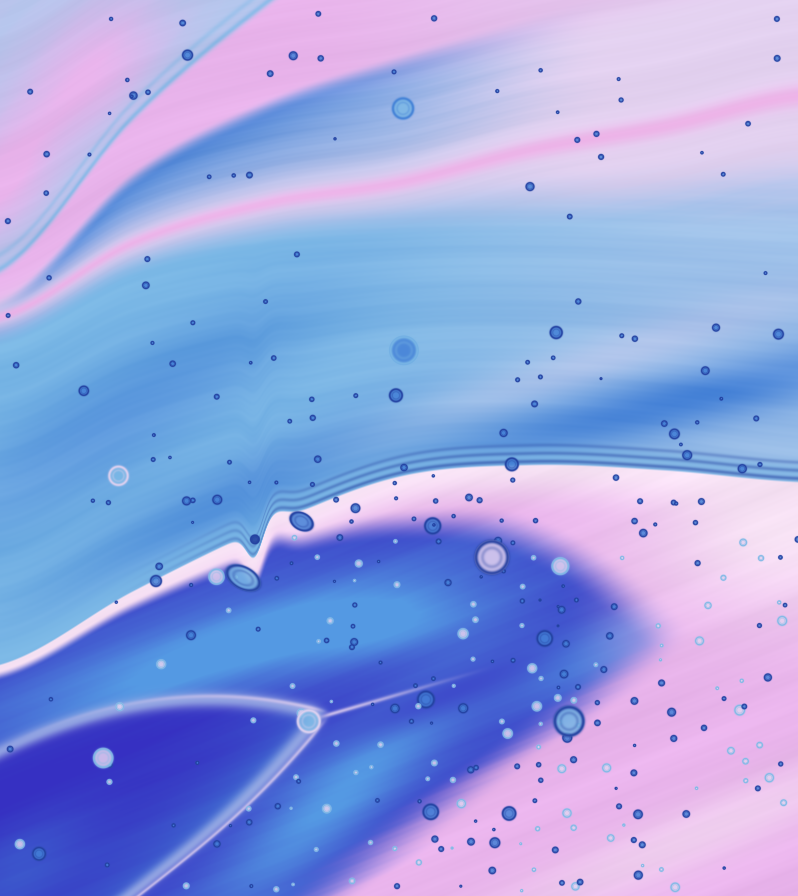
This texture is drawn by a WebGL 2 fragment shader. Its source:

```glsl
#version 300 es
precision highp float;
uniform vec2 u_resolution;
out vec4 fragColor;

const vec3 NAVY = vec3(.13, .24, .62), DEEP = vec3(.23, .25, .78), BLUE = vec3(.26, .5, .84);
const vec3 SKY = vec3(.48, .72, .9), HAZE = vec3(.7, .77, .92), PALE = vec3(.89, .82, .94);
const vec3 PINK = vec3(.91, .7, .92), MILK = vec3(.97, .89, .96);
vec2 p;
vec3 col;

void tint(vec3 c, float k) { col = mix(col, c, clamp(k, 0., 1.)); }
float ridge(float d, float w) { return exp(-d * d / (w * w)); }
vec2 turn(vec2 v, float a) { return vec2(cos(a) * v.x + sin(a) * v.y, cos(a) * v.y - sin(a) * v.x); }
float blob(float x, float y, float angle, float w, float h) {
  vec2 q = turn(p - vec2(x, y), angle) / vec2(w, h);
  return exp(-dot(q, q));
}
float hash(vec2 v) {
  v = fract(v * vec2(.1031, .1137));
  v += dot(v, v.yx + 33.3);
  return fract((v.x + v.y) * v.x * 17.);
}

// Smooth height curve through seven knots
float curve(float k[7]) {
  float s = clamp(p.x / .1482, 0., 5.999), f = fract(s);
  int i = int(s);
  float a = k[max(i - 1, 0)], b = k[i], c = k[i + 1], d = k[min(i + 2, 6)];
  return b + .5 * f * (c - a + f * (2. * a - 5. * b + 4. * c - d + f * (3. * (b - c) + d - a)));
}

// Layered sines, x along the flow
float strands(vec2 q) {
  float sum = 0., amp = .45, freq = 1.;
  for (float n = 0.; n < 6.; n++) {
    sum += amp * sin(freq * q.y + 1.7 * sin(q.x * (.6 + .3 * n) + n * 2.1) + n * 1.3);
    freq *= 1.9;
    amp *= .68;
  }
  return sum;
}

// Rimmed cell: centre, radius, squash
void drop(vec4 c, vec3 rim, vec3 core) {
  float d = length(turn(p - c.xy, -.5) / vec2(1, c.w)) / c.z, soft = 1.2 / (u_resolution.y * c.z);
  tint(core, .85 * smoothstep(1. + soft, 1. - soft, d));
  tint(rim, .9 * ridge(d - .93, .09 + soft * .5) + .3 * ridge(d - .55, .12));
}

void upperFlow(float edge, float rise) {
  float vein = p.y - curve(float[7](.7, .87, .997, 1.1, 1.2, 1.3, 1.4));
  float band = p.y - curve(float[7](.659, .802, .882, .932, .975, 1.02, 1.06));
  float stripeY = curve(float[7](.646, .729, .773, .796, .833, .859, .893));
  float blueY = curve(float[7](.629, .707, .742, .755, .763, .766, .768));
  float stripe = p.y - stripeY, s = strands(vec2(p.x * 4., stripe * 60.));
  // Pink band and blue plume
  col = mix(PINK, PALE, .6 * smoothstep(.3, .7, p.x));
  tint(mix(HAZE, PALE, smoothstep(.4, .68, p.x + .03 * s)), smoothstep(.012, -.012 - .05 * p.x, band));
  tint(BLUE, smoothstep(.008, -.014, band) * exp(min(band, 0.) * (17. + 4. * s)) * smoothstep(.68, .28, p.x));
  // Marbled corner
  float marble = blob(.1, .92, .8, .11, .06) + blob(0., .79, .9, .08, .05) + .13 * strands(turn(p, .8) * vec2(9, 22));
  tint(mix(HAZE, PINK, clamp(marble, 0., 1.)), smoothstep(-.012, .008, vein));
  tint(SKY, .75 * ridge(vein, .004) + .4 * ridge(vein - .016, .004));
  // Pale shoulder with a pink stripe
  tint(PALE, .8 * ridge(stripe, .022 + .025 * p.x));
  tint(vec3(.93, .68, .9), .85 * ridge(stripe, .006 + .008 * p.x));
  // Wide blue sheet
  vec3 above = col + s * .016;
  float t = (p.y - edge) / (blueY - edge);
  col = mix(SKY, HAZE, .6 * smoothstep(.25, .85, p.x));
  tint(BLUE, .6 * blob(.13, .53, .55, .25, .06) + .6 * blob(.25, .44, .5, .22, .04));
  tint(HAZE, .85 * blob(.7, .607, .32, .26, .028));
  tint(BLUE, .95 * blob(.76, .553, .22, .29, .034));
  col += strands(vec2(p.x * 4. + 1., t * 13. + p.x * 2.)) * vec3(.04, .03, .014);
  col = mix(above, col, smoothstep(.3, 1.15, -stripe / (stripeY - blueY + .012) + .06 * s));
  // Contour lines above the rim
  tint(SKY, .6 * smoothstep(.03, .01, rise));
  for (float i = 0.; i < 3.; i++)
    tint(NAVY, (.5 - .1 * i) * ridge(rise - .004 - .009 * i, .0023) * smoothstep(.1, .4, p.x));
}

void lowerFlow(float depth) {
  float s = strands(turn(p, .38) * vec2(5, 45));
  // Pink pool
  col = mix(PINK, MILK, blob(.87, .41, 0., .16, .1) + .6 * blob(.78, .07, .4, .28, .035));
  tint(MILK, smoothstep(.06, 0., depth));
  vec3 pool = col + .022 * s;
  // Blue tongue
  float start = curve(float[7](.006, .01, .018, .035, .055, .14, .3));
  float tongue = smoothstep(0., .012 + .13 * p.x * p.x, depth - start) * smoothstep(.83, .62, p.x);
  tongue *= smoothstep(-.025, .04, p.y - (p.x - .365) * .73 + .008 * s);
  col = DEEP;
  tint(vec3(.33, .6, .89), blob(.24, .275, .33, .25, .048) + .7 * blob(.43, .3, .2, .12, .035)
    + .9 * blob(.38, .115, .75, .2, .045) + .6 * blob(.66, .27, .4, .11, .035) + .09 * s + .12);
  tint(DEEP, .8 * blob(.5, .225, .38, .15, .022));
  // Dark pocket framed by pale veins
  float roof = p.y - .223 + 1.05 * (p.x - .235) * (p.x - .235);
  float wall = p.x - .143 - p.y * 1.06 - .014 * sin(p.y * 15.7);
  float glow = .75 * exp(min(wall, 0.) * 16.) + .4 * blob(.02, .03, .6, .09, .04) + .08 * s;
  tint(mix(vec3(.21, .19, .76), BLUE, clamp(glow, 0., 1.)), smoothstep(.006, -.012, max(roof, wall)));
  float under = smoothstep(.215, .19, p.y), left = .7 * smoothstep(.37, .345, p.x);
  tint(HAZE, left * (ridge(roof + .004, .009) + under * ridge(wall, .012)));
  tint(PALE, left * (ridge(roof, .0025) * p.x * 3. + under * ridge(wall - .011, .003)));
  float spur = p.y - .202 - (p.x - .365) * .29;
  tint(PALE, .8 * ridge(spur, .0025) * smoothstep(.35, .37, p.x) * smoothstep(.56, .37, p.x));
  col = mix(pool, col, tongue);
}

void main() {
  p = gl_FragCoord.xy / u_resolution * vec2(.889, 1);
  float edge = curve(float[7](.258, .34, .412, .468, .481, .475, .462));
  edge += .012 * ridge(p.x - .305, .02) - .032 * ridge(p.x - .284, .013);
  lowerFlow(edge - p.y);
  vec3 lower = col;
  upperFlow(edge, p.y - edge);
  col = mix(lower, col, smoothstep(-.0015, .0015, p.y - edge));
  // Scattered droplets
  for (float i = 1.; i < 4.; i++) {
    float scale = 9. * pow(1.7, i);
    vec2 cell = floor(p * scale), seed = cell + 37. * i;
    vec2 c = (cell + .25 + .5 * vec2(hash(seed), hash(seed + 71.7))) / scale, away = c - vec2(.6, .22);
    if (hash(seed + 5.3) > .06 + .3 * exp(-14. * dot(away, away))) continue;
    bool bright = hash(seed + 2.9) > .55 && c.y < .4;
    drop(vec4(c, mix(.05, .15, hash(seed + 9.1)) / scale, 1), bright ? SKY : NAVY, bright ? PALE : BLUE);
  }
  // Large cells
  drop(vec4(.548, .378, .019, 1), NAVY, PALE);
  drop(vec4(.634, .195, .017, 1), NAVY, SKY);
  drop(vec4(.45, .609, .016, 1), SKY, BLUE);
  drop(vec4(.449, .879, .012, 1), BLUE, SKY);
  drop(vec4(.271, .355, .021, .6), NAVY, SKY);
  drop(vec4(.336, .418, .014, .7), NAVY, BLUE);
  drop(vec4(.132, .469, .011, 1), PALE, SKY);
  drop(vec4(.115, .154, .011, 1), SKY, PALE);
  drop(vec4(.344, .195, .013, 1), PALE, SKY);
  drop(vec4(.284, .398, .005, 1), NAVY, NAVY);
  fragColor = vec4(col, 1);
}
```
